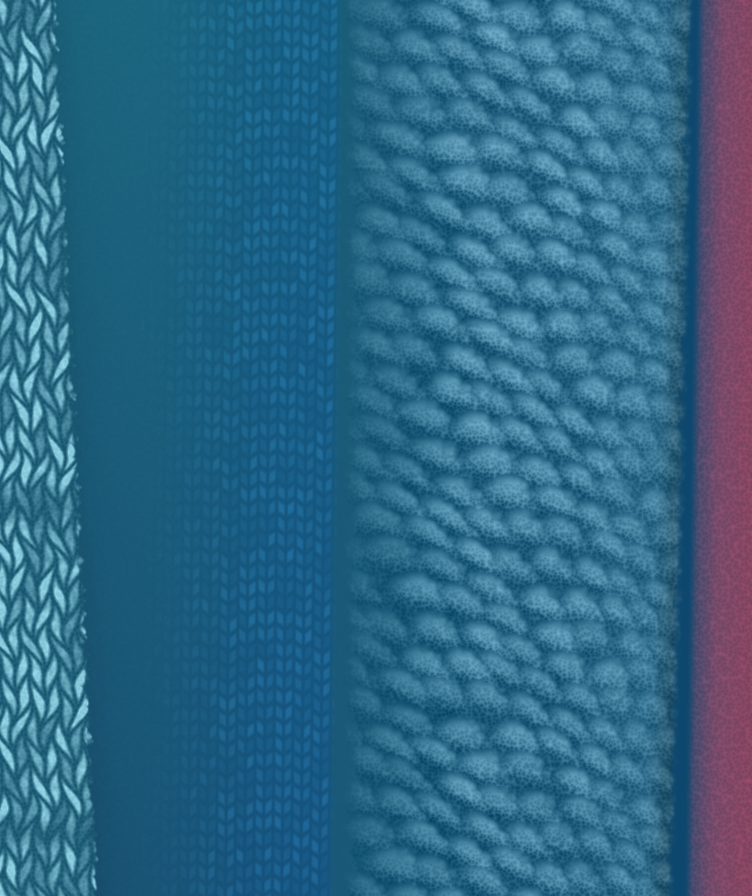
Write a WebGL 1 fragment shader that draws this texture.

```glsl
precision highp float;
// Hanging knitwear: marled stockinette, fine blue rib, chunky purl and red felt.
uniform vec2 u_resolution;

float hash(vec2 p) {
  p = fract(p * vec2(0.1031, 0.1137));
  p += dot(p, p.yx + 33.33);
  return fract((p.x + p.y) * p.x * 17.3);
}

// Cellular noise: distance to the nearest scattered point
float cells(vec2 p) {
  float nearest = 2.0;
  for (int j = -1; j <= 1; j++) {
    for (int i = -1; i <= 1; i++) {
      vec2 c = floor(p) + vec2(float(i), float(j));
      vec2 seed = vec2(hash(c), hash(c + 47.0));
      nearest = min(nearest, length(c + seed - p));
    }
  }
  return nearest;
}

// Columns of V stitches, one column per unit of x
float stockinette(vec2 g, float slant) {
  float column = floor(g.x);
  float across = fract(g.x) - 0.5;
  float along = g.y - slant * abs(across) + 0.7 * hash(vec2(column, 5.0));
  float id = hash(vec2(column * 2.0 + step(0.0, across), floor(along)) + 19.0);
  float strand = 1.0 - smoothstep(0.16, 0.5, abs(fract(along) - 0.5));
  float leg = 1.0 - smoothstep(0.08, 0.25, abs(abs(across) - 0.25));
  return strand * leg * (0.3 + 0.85 * id);
}

// Brick-laid arched bumps, lit from above
float purl(vec2 g) {
  float relief = 0.0;
  for (int j = -1; j <= 1; j++) {
    float row = floor(g.y) + float(j);
    float x = g.x + 0.5 * mod(row, 2.0);
    for (int i = -1; i <= 1; i++) {
      vec2 c = vec2(floor(x) + float(i), row);
      vec2 jitter = vec2(hash(c + 11.0), hash(c + 83.0)) - 0.5;
      vec2 d = vec2(x, g.y) - c - 0.5 - 0.3 * jitter;
      d.y += 0.75 * d.x * d.x + 0.25 * d.x;
      float bump = 1.0 - smoothstep(0.25, 1.05, length(d * vec2(1.4, 1.75)));
      relief = max(relief, bump * (0.85 + 0.5 * d.y + 0.3 * jitter.x));
    }
  }
  return relief;
}

void main() {
  vec2 p = gl_FragCoord.xy / u_resolution;
  float grain = cells(p * vec2(190.0, 226.0)) - 0.5;
  float fuzz = cells(p * vec2(75.0, 90.0)) - 0.5;

  // Smooth teal cloth, bluer toward the foot and the rib
  vec3 color = mix(vec3(0.10, 0.33, 0.46), vec3(0.11, 0.40, 0.50), p.y);
  float ribEdge = 0.437 + 0.014 * p.y;
  float rib = smoothstep(0.17, 0.40, p.x);
  color = mix(color, vec3(0.09, 0.345 + 0.03 * p.y, 0.53), 0.85 * rib);
  float ribStitch = stockinette(vec2((p.x - ribEdge) * 40.0, p.y * 57.0), 0.8);
  color += vec3(0.04, 0.075, 0.10) * (ribStitch - 0.25) * smoothstep(0.17, 0.34, p.x);
  color += 0.012 * grain;

  // Marled knit on the left with a hairy edge
  float marlEdge = 0.127 - 0.057 * p.y;
  float fromMarl = p.x - marlEdge + 0.012 * fuzz;
  vec2 marlGrid = vec2((p.x - marlEdge) * 26.0, p.y * 31.0);
  marlGrid.x += 0.14 * sin(p.y * 47.0) + 0.08 * sin(p.y * 113.0);
  float yarn = stockinette(marlGrid, 1.7);
  float bands = exp(-pow((p.y - 0.435) * 45.0, 2.0)) + exp(-pow((p.y - 0.07) * 50.0, 2.0));
  yarn *= (1.0 - 0.65 * bands) * (0.95 + 0.1 * sin(p.y * 31.0) - 0.5 * fuzz);
  vec3 marl = mix(vec3(0.12, 0.36, 0.46), vec3(0.55, 0.81, 0.88), clamp(yarn * 1.15, 0.0, 1.0));
  marl += 0.09 * grain;
  color *= 1.0 - 0.10 * exp(-max(fromMarl, 0.0) * 45.0);
  color = mix(color, marl, 1.0 - smoothstep(-0.004, 0.004, fromMarl));

  // Shadowed gap beside the purl panel
  float gap = smoothstep(ribEdge - 0.006, ribEdge + 0.008, p.x);
  color = mix(color, vec3(0.10, 0.345 + 0.02 * p.y, 0.47), gap);

  // Chunky purl panel, rows sagging to the right
  float purlEdge = 0.888 + 0.037 * p.y - 0.010 * p.y * p.y;
  float u = (p.x - 0.455) / (purlEdge - 0.455);
  vec2 g = vec2(u * 6.6 + 1.3 * u * u * u, p.y * 29.5 + 2.6 * u);
  g += 0.16 * vec2(sin(p.y * 39.0 + u * 7.0), sin(u * 13.0 + p.y * 21.0));
  g += 0.18 * vec2(fuzz, grain);
  float relief = purl(g);
  float contrast = smoothstep(-0.02, 0.35, u) * (1.0 - 0.6 * smoothstep(0.62, 0.95, u));
  float body = smoothstep(0.0, 0.45, u);
  vec3 wool = mix(vec3(0.13, 0.385, 0.50), vec3(0.225, 0.465, 0.585), body);
  wool += vec3(0.25, 0.25, 0.235) * (relief - 0.46) * (0.35 + 0.65 * contrast);
  wool += (0.13 * grain - 0.07 * fuzz) * (0.45 + 0.55 * body);
  wool += 0.025 * (p.y - 0.5);
  wool *= 1.0 - 0.20 * smoothstep(0.92, 1.0, u);
  float panel = smoothstep(0.0, 0.06, u + 0.04 * fuzz);
  color = mix(color, wool, panel);

  // Deep seam, then red felt
  float seam = smoothstep(-0.006, 0.008, p.x - purlEdge + 0.008 * fuzz);
  color = mix(color, vec3(0.05, 0.28, 0.43), seam);
  float feltEdge = 0.914 + 0.016 * p.y;
  float felt = p.x - feltEdge;
  vec3 red = mix(vec3(0.29, 0.30, 0.44), vec3(0.49, 0.295, 0.42), smoothstep(0.0, 0.04, felt));
  red += vec3(0.05, -0.015, -0.03) * smoothstep(0.03, 0.08, felt);
  red += vec3(0.10, 0.05, 0.05) * grain + vec3(0.05, 0.01, 0.02) * fuzz;
  color = mix(color, red, smoothstep(-0.005, 0.009, felt));

  gl_FragColor = vec4(clamp(color, 0.0, 1.0), 1.0);
}
```
